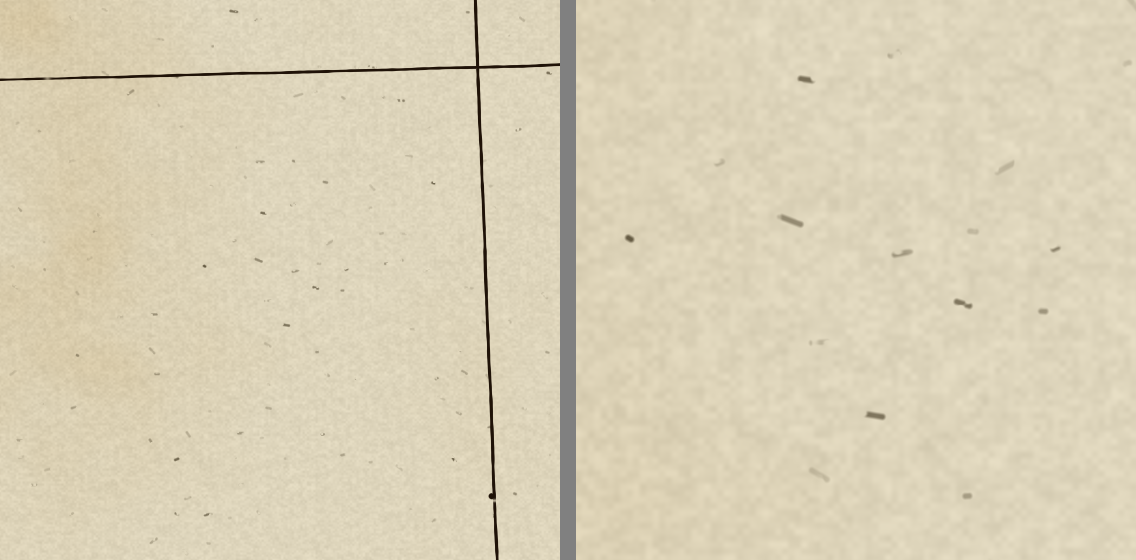
Left, the full canvas; right, a detail of the centre.
Give the GLSL for this texture, as a WebGL 2 fragment shader.

```glsl
#version 300 es
precision highp float;
// Aged cream paper with faint stains and flecks, ruled by a wide, slightly tilted ink grid.

#define PITCH 1.0            // spacing of the ruled lines
#define CROSSING vec2(0.853, 0.880)
#define TILT vec2(0.039, 0.027)
#define LINE_WIDTH vec2(0.0056, 0.0050)
#define GRAIN 0.075
#define FLECK_CELLS 20.0
#define FLECK_SHARE 0.34
#define PAPER vec3(0.870, 0.835, 0.735)
#define STAIN vec3(0.835, 0.770, 0.625)
#define INK vec3(0.09, 0.04, 0.00)
#define FLECK vec3(0.29, 0.25, 0.16)

uniform vec2 u_resolution;
out vec4 fragColor;

float hash(vec2 p) {
  return fract(sin(dot(p, vec2(127.1, 311.7))) * 43758.5453);
}

float noise(vec2 p) {
  vec2 i = floor(p), f = fract(p);
  f = f * f * (3.0 - 2.0 * f);
  return mix(mix(hash(i), hash(i + vec2(1, 0)), f.x),
             mix(hash(i + vec2(0, 1)), hash(i + vec2(1, 1)), f.x), f.y);
}

float fbm(vec2 p) {
  float sum = 0.0, amplitude = 0.5;
  for (int i = 0; i < 4; i++) {
    sum += amplitude * noise(p);
    p = p * 2.03 + 17.3;
    amplitude *= 0.5;
  }
  return sum;
}

// Soft round patch, 1 at its centre
float patchAt(vec2 p, vec2 centre, vec2 radius) {
  vec2 d = (p - centre) / radius;
  return exp(-dot(d, d));
}

// Paper tone: stains on the left, cloudy variation and fine grain
vec3 paper(vec2 p) {
  float cloud = fbm(p * 5.0) - 0.47;
  float stain = 0.55 * patchAt(p, vec2(0.06, 0.48), vec2(0.20, 0.26))
              + 0.45 * patchAt(p, vec2(0.12, 1.0), vec2(0.24, 0.16))
              + 0.40 * patchAt(p, vec2(0.20, 0.34), vec2(0.07, 0.06))
              + 0.20 * (1.0 - smoothstep(0.0, 0.5, p.x));
  vec3 tone = mix(PAPER, STAIN, clamp(stain * (1.0 + 1.6 * cloud) + 0.5 * cloud, 0.0, 1.0));
  float grain = 0.6 * noise(p * 260.0) + 0.4 * noise(p * 125.0 + 9.0) - 0.5;
  float fibre = noise(p * vec2(90.0, 210.0) + 31.0) - 0.5;
  return tone + GRAIN * grain + 0.02 * fibre;
}

// Scattered short flecks, one at most in each cell
float flecks(vec2 p, float pixel) {
  vec2 cell = floor(p * FLECK_CELLS);
  float chance = hash(cell + 3.7);
  vec2 centre = 0.2 + 0.6 * vec2(hash(cell + 11.1), hash(cell + 23.9));
  vec2 d = (fract(p * FLECK_CELLS) - centre) / FLECK_CELLS;
  float angle = 1.6 * (hash(cell + 41.3) - 0.6);
  d = mat2(cos(angle), -sin(angle), sin(angle), cos(angle)) * d;
  d.x -= clamp(d.x, -1.0, 1.0) * 0.0;
  float reach = mix(0.001, 0.007, pow(hash(cell + 57.7), 2.0));
  d.x = max(abs(d.x) - reach, 0.0);
  float strength = mix(0.15, 0.85, pow(hash(cell + 71.9), 3.0));
  float broken = smoothstep(0.2, 0.6, noise(p * 240.0 + 5.0));
  float mark = 1.0 - smoothstep(0.0005, 0.0022 + pixel, length(d));
  return mark * strength * broken * step(chance, FLECK_SHARE);
}

// Ruled lines, slightly wavering in width and position
float ruling(vec2 p, float pixel) {
  vec2 q = p - CROSSING;
  q += vec2(q.y, -q.x) * TILT;
  q += 0.0012 * (vec2(noise(p.yy * 14.0), noise(p.xx * 14.0 + 8.0)) - 0.5);
  vec2 dist = abs(mod(q + 0.5 * PITCH, PITCH) - 0.5 * PITCH);
  vec2 wear = vec2(noise(p.yy * 60.0 + 4.0), noise(p.xx * 60.0 + 2.0));
  vec2 halfWidth = 0.5 * LINE_WIDTH * mix(vec2(0.82), vec2(1.1), wear);
  halfWidth.y *= mix(0.8, 1.0, smoothstep(0.0, 0.4, p.x));
  vec2 cover = 1.0 - smoothstep(halfWidth - 0.6 * pixel, halfWidth + 0.6 * pixel, dist);
  // Worn breaks, and a drop of ink beside the upright line
  cover.x *= 1.0 - 0.75 * patchAt(p, vec2(0.882, 0.106), vec2(0.02, 0.003));
  cover.y *= 1.0 - 0.6 * patchAt(p, vec2(0.085, 0.859), vec2(0.006, 0.02));
  float drop = 1.0 - smoothstep(0.004, 0.005 + pixel, length(p - vec2(0.878, 0.114)));
  return max(max(cover.x, cover.y), drop);
}

void main() {
  vec2 p = gl_FragCoord.xy / u_resolution;
  float pixel = 1.0 / min(u_resolution.x, u_resolution.y);
  vec3 colour = paper(p);
  colour = mix(colour, FLECK, flecks(p, pixel));
  colour = mix(colour, INK, 0.96 * ruling(p, pixel));
  fragColor = vec4(clamp(colour, 0.0, 1.0), 1.0);
}
```
